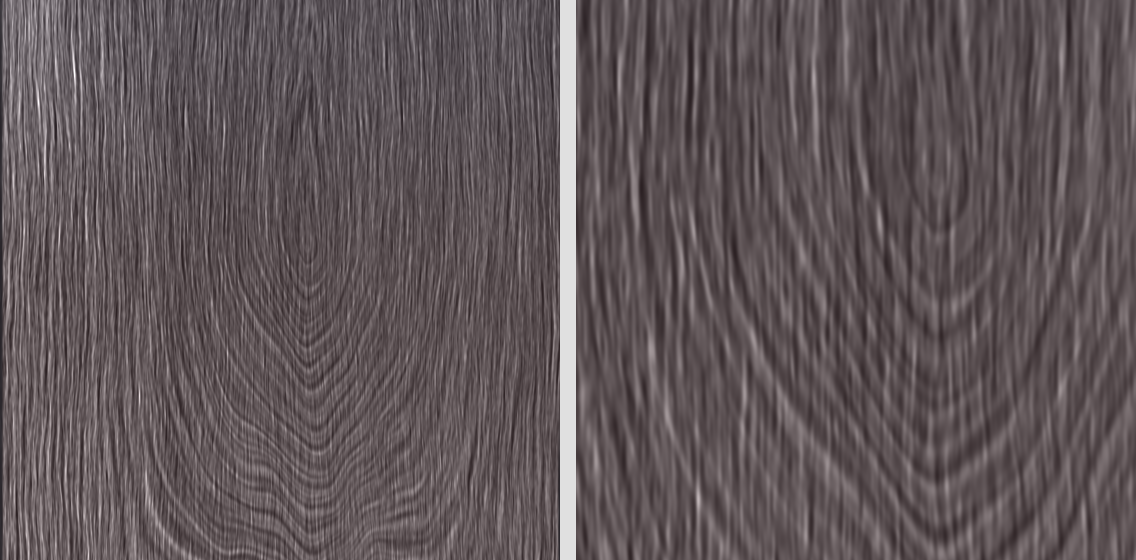
Left: the whole. Right: its middle third, enlarged.
Reproduce this texture procedurally as a Shadertoy shader.

```glsl
// Dark stained oak board: crisp vertical fibres flowing around a nested cathedral figure.

const float TAU = 6.2831853;
const vec2 FIGURE_CENTRE = vec2(0.55, 0.57);
const vec3 STAIN_OFFSET = vec3(0.0, -0.042, -0.034);
const vec3 COOL_SHEEN = vec3(-0.012, 0.002, 0.014);
const vec3 JOINT_COLOUR = vec3(0.13, 0.12, 0.14);

vec3 hash3(vec2 cell, float seed) {
    vec3 p = fract(vec3(cell.xyx + seed) * vec3(0.1031, 0.1030, 0.0973));
    p += dot(p, p.yxz + 33.33);
    return fract((p.xxy + p.yzz) * p.zyx);
}

// Cellular noise: each cell holds one dash, rippled across its width.
float dashes(vec2 p, float ripple, float seed) {
    vec2 home = floor(p);
    float sum = 0.0;
    for (int j = -1; j <= 1; j++) {
        for (int i = -1; i <= 1; i++) {
            vec2 cell = home + vec2(i, j);
            vec3 rnd = hash3(cell, seed);
            vec2 d = p - cell - rnd.xy;
            sum += cos(ripple * d.x + TAU * rnd.z) * exp(-6.0 * d.x * d.x - 4.0 * d.y * d.y);
        }
    }
    return sum;
}

// Layered sines that bend the fibres gently sideways.
float sway(vec2 p) {
    return 0.0045 * sin(p.y * 6.0 + p.x * 8.0)
         + 0.0016 * sin(p.y * 17.0 - p.x * 23.0 + 1.3)
         + 0.0007 * sin(p.y * 47.0 + p.x * 61.0 + 0.7);
}

// Growth-ring distance: pointed arches below the centre, upright lines elsewhere.
float ringDistance(vec2 p, vec2 centre) {
    vec2 d = p - centre;
    d.y += 0.013 * sin(p.x * 34.0 + 0.6) + 0.004 * sin(p.x * 83.0 + p.y * 19.0);
    float squash = d.y < 0.0 ? 0.50 : 0.12;
    squash *= smoothstep(0.5, 0.05, abs(d.x));
    vec2 reach = abs(vec2(d.x, d.y * squash));
    return pow(pow(reach.x, 1.5) + pow(reach.y, 1.5) + 1e-6, 1.0 / 1.5);
}

// Ring ridges with a slow light rise and a narrow dark valley.
float ridges(float r, float count, float phase) {
    float a = TAU * r * count + phase;
    return sin(a + 0.5 * sin(a)) + 0.35 * sin(2.0 * a + 0.9);
}

// Slow changes of brightness across the board.
float broadTone(vec2 p) {
    float glow = exp(-p.x * p.x / 0.03) * smoothstep(0.4, 1.0, p.y);
    float bands = 0.020 * sin(p.x * 31.0 + 0.8 * sin(p.y * 4.0))
                + 0.020 * sin(p.x * 67.0 + sin(p.y * 6.0) + 2.0);
    float lift = 0.09 * smoothstep(0.5, 0.0, p.y) + 0.07 * smoothstep(0.35, 0.0, p.x);
    vec2 shade = (p - vec2(0.46, 0.64)) / vec2(0.22, 0.30);
    return 0.24 * glow + bands + lift - 0.05 * exp(-dot(shade, shade))
         - 0.04 * smoothstep(0.65, 1.0, p.x);
}

void mainImage(out vec4 fragColor, in vec2 fragCoord) {
    vec2 uv = fragCoord / iResolution.xy;
    vec2 wood = vec2(uv.x + sway(uv), uv.y);
    float patchy = dashes(wood * vec2(16.0, 9.0), 0.0, 3.0);
    float r = ringDistance(wood, FIGURE_CENTRE) + 0.0015 * patchy;

    // Arched figure, clearest on the lower right arms
    vec2 reach = (uv - vec2(0.61, 0.28)) / vec2(0.15, 0.27);
    float figure = exp(-dot(reach, reach));
    float rings = ridges(r, 54.0, 1.3 * patchy) * figure;

    // Long grain lines follow the rings; short fibres stay upright
    float along = wood.y * 8.0 + wood.x * 9.0;
    float grain = dashes(vec2(r * 72.0, along), 6.0, 11.0);
    float strand = dashes(vec2(r * 118.0, along * 1.8), 6.0, 19.0);
    float fibre = dashes(wood * vec2(105.0, 17.0), 6.0, 29.0);
    float fine = dashes(wood * vec2(165.0, 34.0), 6.0, 47.0);
    float speck = dashes(wood * vec2(240.0, 85.0), 2.0, 71.0);

    float contrast = mix(1.2, 0.9, smoothstep(0.1, 0.6, uv.x));
    float relief = (0.27 * grain + 0.20 * strand) * (1.0 - 0.6 * figure)
                 + 0.25 * fibre * (1.0 - 0.3 * figure) + 0.21 * fine + 0.15 * speck;
    float light = broadTone(uv) + contrast * relief + 0.15 * rings + 0.03 * patchy;

    // Stain colour, with a cooler sheen towards the top
    light = max(light, -0.7);
    float tone = 0.365 * (1.0 + light + 0.35 * light * light);
    vec3 colour = vec3(tone) + STAIN_OFFSET;
    colour += COOL_SHEEN * smoothstep(0.45, 1.0, uv.y);

    // Thin dark joints at the board edges
    float joint = 1.0 - smoothstep(0.002, 0.007, uv.x);
    joint += smoothstep(0.995, 0.999, uv.x) * smoothstep(0.3, 0.1, uv.y);
    colour = mix(colour, JOINT_COLOUR, 0.85 * joint);

    fragColor = vec4(clamp(colour, 0.0, 1.0), 1.0);
}
```
